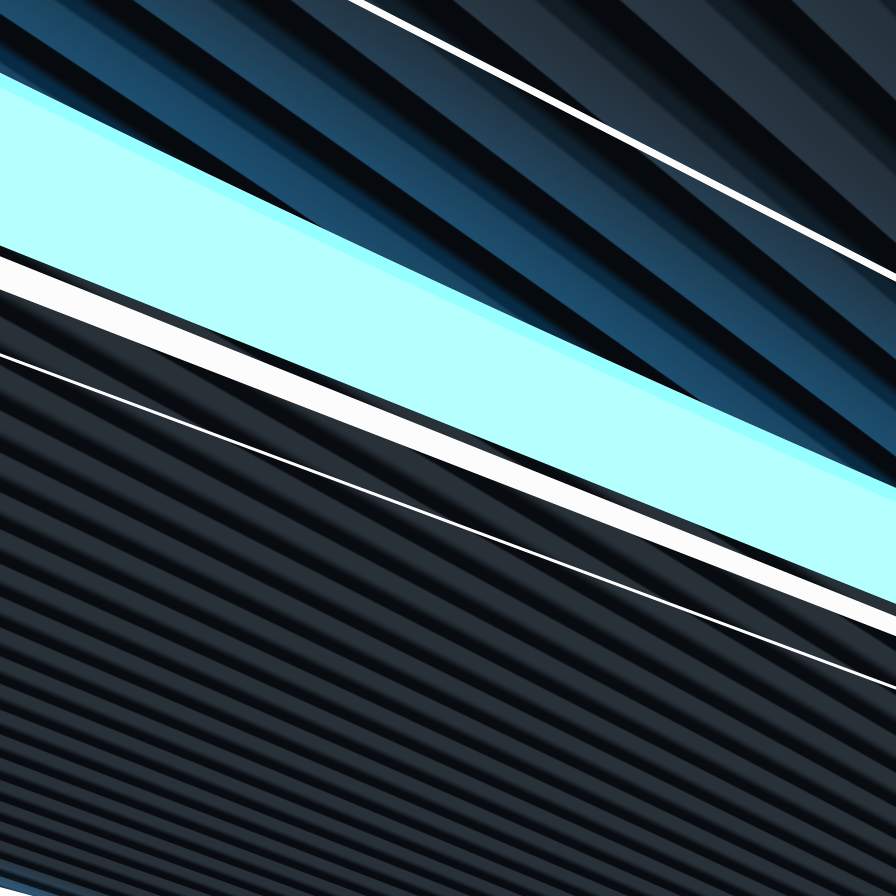
Write a WebGL 1 fragment shader that draws this background.

```glsl
precision highp float;
// Dark slatted panels in perspective, crossed by a wide cyan light band and
// thin white strips. Slats are repeats along a fan of converging lines, spaced
// by a reciprocal law; every strip is the area between two sloping lines.
uniform vec2 u_resolution;

// Signed depth below a line of given height at the left side and slope.
float below(vec2 p, float start, float slope) {
  return p.y - start - slope * p.x;
}

// Antialiased step, one pixel wide.
float edge(float d) {
  return clamp(d * u_resolution.y + 0.5, 0.0, 1.0);
}

// Coverage between an upper and a lower line.
float strip(float upper, float lower) {
  return edge(upper) * (1.0 - edge(lower));
}

// Left-side height of the fan line through p: lines meet far at lower right.
float fanHeight(vec2 p) {
  return (p.y - 0.67 * p.x) / (1.0 - 0.3456 * p.x);
}

// Lower panel: narrow grey slats, each fading down into a black groove.
vec3 lowerPanel(vec2 p, float fan) {
  float t = fract(39.7 / (1.85 - fan) - 0.48);
  float face = smoothstep(0.0, 0.08, t) * (1.0 - smoothstep(0.45, 0.78, t));
  vec3 color = mix(vec3(0.03, 0.045, 0.06), vec3(0.155, 0.187, 0.22), face);
  // Blue reflected light in the lower left corner
  float corner = smoothstep(0.945, 1.0, p.y - 0.35 * p.x);
  return color + vec3(0.04, 0.18, 0.28) * corner * (0.3 + 0.7 * face);
}

// Upper panel: broad slats with a lit face, a dim side and a black gap.
vec3 upperPanel(float fan, float height) {
  float t = fract(-21.8 / (1.574 - fan));
  float blue = 1.0 - smoothstep(0.04, 0.34, height);
  vec3 lit = mix(vec3(0.16, 0.215, 0.265), vec3(0.115, 0.31, 0.44), blue);
  vec3 side = mix(vec3(0.07, 0.115, 0.15), vec3(0.03, 0.17, 0.27), blue);
  vec3 gap = vec3(0.025, 0.04, 0.055);
  vec3 color = mix(lit * (1.0 - 0.25 * t), side, smoothstep(0.48, 0.54, t));
  color = mix(color, gap, smoothstep(0.62, 0.78, t));
  return mix(gap, color, smoothstep(0.0, 0.03, t));
}

void main() {
  vec2 p = gl_FragCoord.xy / u_resolution;
  p.y = 1.0 - p.y; // height measured downward
  float fan = fanHeight(p);

  // Panels meet behind the cyan band, whose top edge sags slightly
  float bandTop = below(p, 0.081, 0.4635) - 0.03 * p.x * (1.0 - p.x);
  float bandBottom = below(p, 0.274, 0.4);
  vec3 color = mix(upperPanel(fan, -bandTop), lowerPanel(p, fan), edge(bandTop));

  // Cyan band with a more saturated upper rim
  vec3 cyan = mix(vec3(0.59, 1.0, 1.0), vec3(0.71, 1.0, 1.0), edge(bandTop - 0.016));
  color = mix(color, cyan, strip(bandTop, bandBottom));

  // White strips: thick below the band, thin above, hairline below
  float white = strip(below(p, 0.286, 0.402), below(p, 0.323, 0.387));
  float upperLine = below(p, -0.204, 0.514);
  white = max(white, strip(upperLine + 0.0045, upperLine - 0.0045));
  float hairline = below(p, 0.396, 0.372);
  white = max(white, strip(hairline + 0.0018, hairline - 0.0018));

  // Bright tip in the lower left corner
  white = max(white, edge(below(p, 0.99, 0.27)));
  gl_FragColor = vec4(mix(color, vec3(0.99), white), 1.0);
}
```
